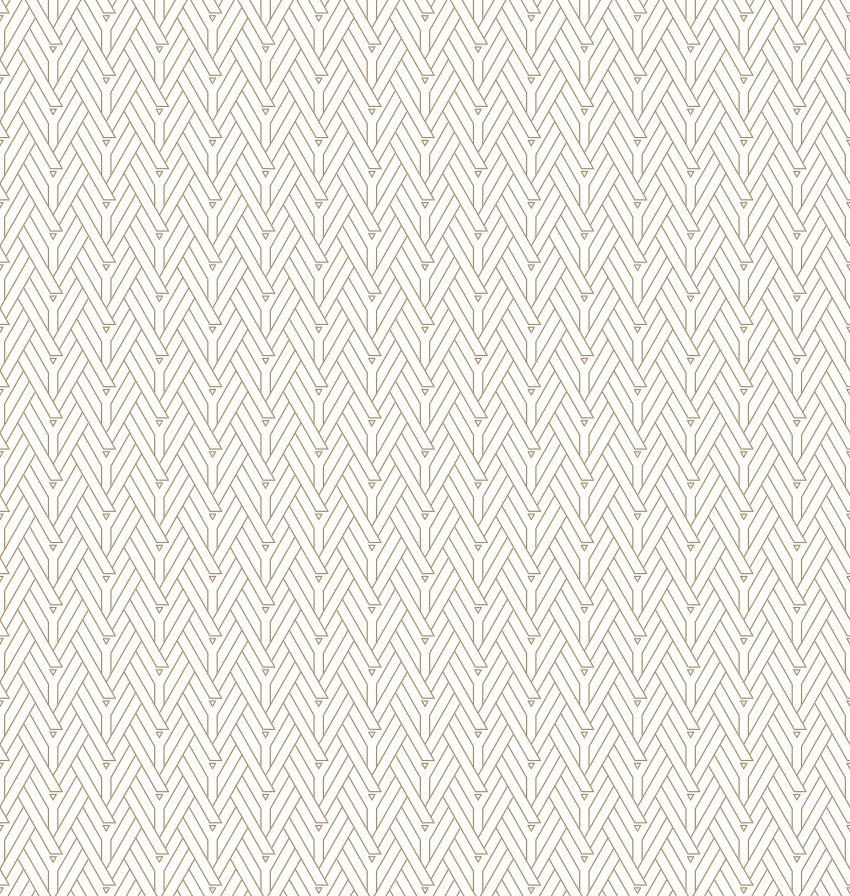
Write a Shadertoy shader that draws this pattern.

```glsl
#define COLUMNS 8.0
#define ROW_HEIGHT 0.5863
#define ROW_PHASE 0.10
#define LINE_WIDTH 0.0112
#define STEM_HALF 0.044
#define BAR_LEVEL 0.075
#define PAPER vec3(1.0, 1.0, 0.995)
#define INK vec3(0.655, 0.545, 0.39)

// Distance to a segment; y is given in row heights
float segment(vec2 p, vec2 a, vec2 b) {
    vec2 scale = vec2(1.0, ROW_HEIGHT);
    vec2 pa = (p - a) * scale, ba = (b - a) * scale;
    return length(pa - ba * clamp(dot(pa, ba) / dot(ba, ba), 0.0, 1.0));
}

// One forked strand; the origin is the foot of its V
float forkedStrand(vec2 p) {
    vec2 m = vec2(abs(p.x), p.y);
    float barLeft = -BAR_LEVEL / 3.0;
    float barRight = (1.0 / 3.0 - BAR_LEVEL) / 3.0;
    float kink = 2.0 / 3.0 + 3.0 * STEM_HALF;

    // Outer edges: the left band passes over the right
    float d = segment(p, vec2(1.0, 3.0) / 18.0, vec2(1.0 / 3.0, 1.0));
    d = min(d, segment(p, vec2(barLeft, BAR_LEVEL), vec2(-1.0 / 3.0, 1.0)));

    // Middle edges
    d = min(d, segment(p, vec2(0.0, 1.0 / 3.0), vec2(5.0, 21.0) / 18.0));
    d = min(d, segment(p, vec2(barRight, BAR_LEVEL), vec2(-5.0, 21.0) / 18.0));

    // Inner edges, bending into the stem
    d = min(d, segment(m, vec2(STEM_HALF, kink), vec2(4.0, 24.0) / 18.0));
    d = min(d, segment(m, vec2(STEM_HALF, kink), vec2(STEM_HALF, kink - 1.0 / 3.0)));

    // End bar and small triangle
    d = min(d, segment(p, vec2(barLeft, BAR_LEVEL), vec2(barRight, BAR_LEVEL)));
    vec2 triCorner = vec2(0.029, 0.030);
    d = min(d, segment(m, vec2(0.0, triCorner.y), triCorner));
    return min(d, segment(m, triCorner, vec2(0.0, -0.057)));
}

// Half-drop lattice: odd columns are shifted by half a row
float braid(vec2 p) {
    float nearest = floor(p.x * 2.0 + 0.5);
    float d = 1.0;
    for (int i = -1; i <= 1; i++) {
        float column = nearest + float(i);
        float y = fract(p.y / ROW_HEIGHT - ROW_PHASE - 0.5 * column);
        for (int j = -1; j <= 1; j++) {
            d = min(d, forkedStrand(vec2(p.x - 0.5 * column, y + float(j))));
        }
    }
    return d;
}

void mainImage(out vec4 fragColor, in vec2 fragCoord) {
    float pixel = COLUMNS / iResolution.x;
    float d = braid(fragCoord * pixel);

    // Line coverage over one pixel, also for lines thinner than a pixel
    float width = LINE_WIDTH / pixel;
    float coverage = clamp(0.5 * width + 0.5 - d / pixel, 0.0, min(width, 1.0));
    fragColor = vec4(mix(PAPER, INK, coverage), 1.0);
}
```
